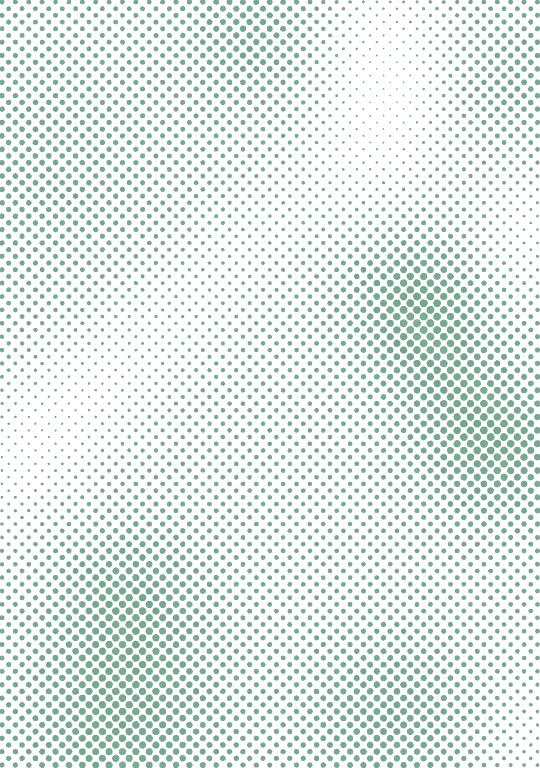
Give the GLSL for this pattern, as a WebGL 2 fragment shader.

```glsl
#version 300 es
precision highp float;
// Halftone of green dots on white, set on a square grid turned by 45 degrees.
// Each dot takes its radius from a soft tone field summed from Gaussian blobs;
// gradient noise roughens the rims and slightly mottles the ink.
uniform vec2 u_resolution;
out vec4 fragColor;

const float PERIODS_DOWN = 57.37;           // staggered repeats per canvas height
const vec2 GRID_ORIGIN = vec2(0.0026, 0.9974);
const vec3 PAPER = vec3(1.0);
const vec3 INK = vec3(0.475, 0.66, 0.57);

vec2 gradientAt(vec2 cell) {
    vec3 h = fract(cell.xyx * vec3(0.1031, 0.1030, 0.0973));
    h += dot(h, h.yzx + 33.33);
    float angle = 6.2832 * fract((h.x + h.y) * h.z);
    return vec2(cos(angle), sin(angle));
}

float gradientNoise(vec2 p) {
    vec2 i = floor(p), f = p - i;
    vec2 w = f * f * f * (f * (f * 6.0 - 15.0) + 10.0);
    vec2 e = vec2(1.0, 0.0);
    float low = mix(dot(gradientAt(i), f), dot(gradientAt(i + e), f - e), w.x);
    float high = mix(dot(gradientAt(i + e.yx), f - e.yx),
                     dot(gradientAt(i + e.xx), f - e.xx), w.x);
    return mix(low, high, w.y);
}

// Elliptical Gaussian with its first axis turned by angle
float blob(vec2 p, vec2 center, vec2 size, float angle) {
    vec2 d = p - center;
    float c = cos(angle), s = sin(angle);
    d = vec2(c * d.x + s * d.y, c * d.y - s * d.x) / size;
    return exp(-dot(d, d));
}

float spot(vec2 p, vec2 center, float size) {
    return blob(p, center, vec2(size), 0.0);
}

// Dot radius in units of the turned grid
float dotRadius(vec2 p) {
    float r = 0.242;
    // Dark patches
    r += 0.095 * spot(p, vec2(0.33, 0.955), 0.09);
    r += 0.060 * spot(p, vec2(0.05, 0.79), 0.16);
    r += 0.075 * spot(p, vec2(0.66, 0.90), 0.08);
    r += 0.160 * spot(p, vec2(0.54, 0.615), 0.085);
    r += 0.085 * spot(p, vec2(0.57, 0.52), 0.08);
    r += 0.165 * spot(p, vec2(0.645, 0.42), 0.095);
    r += 0.125 * spot(p, vec2(0.17, 0.22), 0.10);
    r += 0.150 * spot(p, vec2(0.16, 0.05), 0.13);
    r += 0.125 * spot(p, vec2(0.51, 0.065), 0.11);
    // Pale patches and diagonal streak
    r -= 0.155 * blob(p, vec2(0.50, 0.90), vec2(0.08, 0.16), 0.0);
    r -= 0.115 * blob(p, vec2(0.04, 0.42), vec2(0.20, 0.09), 0.72);
    r -= 0.060 * blob(p, vec2(0.30, 0.66), vec2(0.30, 0.07), 0.72);
    r -= 0.110 * spot(p, vec2(0.70, 0.70), 0.08);
    r -= 0.080 * spot(p, vec2(0.70, 0.04), 0.07);
    return clamp(r, 0.08, 0.42);
}

void main() {
    vec2 p = gl_FragCoord.xy / u_resolution.y;

    // Turned grid: dots sit at whole-number coordinates
    vec2 g = (p - GRID_ORIGIN) * PERIODS_DOWN;
    vec2 q = vec2(g.x + g.y, g.x - g.y);
    vec2 id = round(q);
    vec2 center = GRID_ORIGIN
                + 0.5 * vec2(id.x + id.y, id.x - id.y) / PERIODS_DOWN;

    // Dot with a worn rim and an edge one pixel wide
    float pixel = 1.4142 * PERIODS_DOWN / u_resolution.y;
    float rim = 0.045 * gradientNoise(q * 3.7 + 200.0);
    float edge = length(q - id) - dotRadius(center) + rim;
    float cover = 1.0 - smoothstep(-0.6 * pixel, 0.6 * pixel, edge);

    // Slight tone drift from dot to dot
    vec3 ink = INK + 0.03 * gradientNoise(id * 0.37 + 90.0);
    fragColor = vec4(mix(PAPER, ink, cover), 1.0);
}
```
